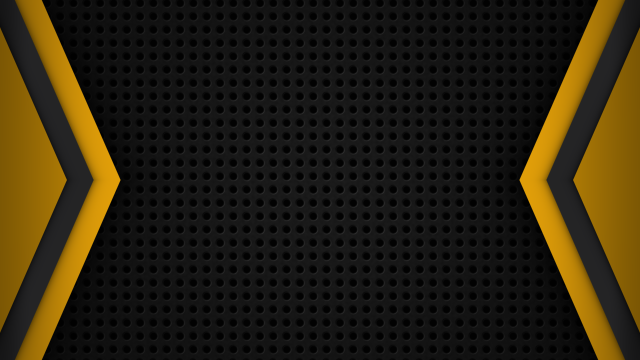
Write a WebGL 1 fragment shader that draws this background.

```glsl
precision highp float;

uniform vec2 u_resolution;

vec2 hashGradient(vec2 cell) {
  vec2 h = vec2(dot(cell, vec2(127.1, 311.7)), dot(cell, vec2(269.5, 183.3)));
  return 2.0 * fract(sin(h) * 4375.85) - 1.0;
}

float gradientNoise(vec2 p) {
  vec2 i = floor(p);
  vec2 f = p - i;
  vec2 u = f * f * (3.0 - 2.0 * f);
  vec2 e = vec2(1.0, 0.0);
  float low = mix(dot(hashGradient(i), f), dot(hashGradient(i + e.xy), f - e.xy), u.x);
  float high = mix(dot(hashGradient(i + e.yx), f - e.yx),
                   dot(hashGradient(i + e.xx), f - e.xx), u.x);
  return mix(low, high, u.y);
}

// Signed distance to a chevron pointing inward from the side, negative inside
float chevron(vec2 p, float tip) {
  return (p.x + 0.438 * abs(p.y) - tip) * 0.916;
}

// Paints a plate over the base, with a soft shadow outside its edge
vec3 overlay(vec3 base, vec3 plate, float dist, float shadowWidth, float shadow, float pixel) {
  base *= 1.0 - shadow * exp(-max(dist, 0.0) / shadowWidth);
  return mix(plate, base, smoothstep(-0.7 * pixel, 0.7 * pixel, dist));
}

vec3 perforatedSheet(vec2 p, float pixel) {
  float light = 0.048 + 0.052 * exp(-dot(p * vec2(1.5, 1.6), p * vec2(1.5, 1.6)));
  light *= 1.0 + 0.18 * gradientNoise(p * 110.0);

  // Square grid of holes with a lit lower right rim
  const float spacing = 0.037;
  vec2 cell = mod(p - vec2(0.0, 0.0102 + 0.5 * spacing), spacing) - 0.5 * spacing;
  float radius = length(cell);
  float facing = dot(cell / max(radius, 0.0001), vec2(0.707, -0.707));
  float rim = exp(-pow((radius - 0.0122) / 0.0018, 2.0));
  light *= 1.0 + rim * (0.15 + 0.65 * facing);
  float hole = 1.0 - smoothstep(0.0098 - pixel, 0.0105 + pixel, radius);
  return vec3(mix(light, 0.006, hole));
}

void main() {
  float pixel = 1.0 / u_resolution.y;
  vec2 p = (gl_FragCoord.xy - 0.5 * u_resolution) * pixel;
  float halfWidth = 0.5 * u_resolution.x * pixel;
  vec2 side = vec2(halfWidth - abs(p.x), p.y);

  vec3 color = perforatedSheet(p, pixel);

  // Plates dim toward the sides and corners
  float falloff = smoothstep(-0.12, 0.33, side.x) * (1.0 - 0.45 * p.y * p.y);
  vec3 gold = vec3(0.88, 0.62, 0.035) * (0.52 + 0.48 * falloff);
  vec3 innerGold = vec3(0.78, 0.55, 0.025) * (0.55 + 0.42 * falloff);
  vec3 charcoal = vec3(0.135, 0.135, 0.14) * (0.65 + 0.4 * smoothstep(0.0, 0.09, side.x));

  color = overlay(color, gold, chevron(side, 0.335), 0.045, 0.7, pixel);
  color = overlay(color, charcoal, chevron(side, 0.26), 0.011, 0.42, pixel);
  color = overlay(color, innerGold, chevron(side, 0.186), 0.01, 0.55, pixel);

  gl_FragColor = vec4(color, 1.0);
}
```
